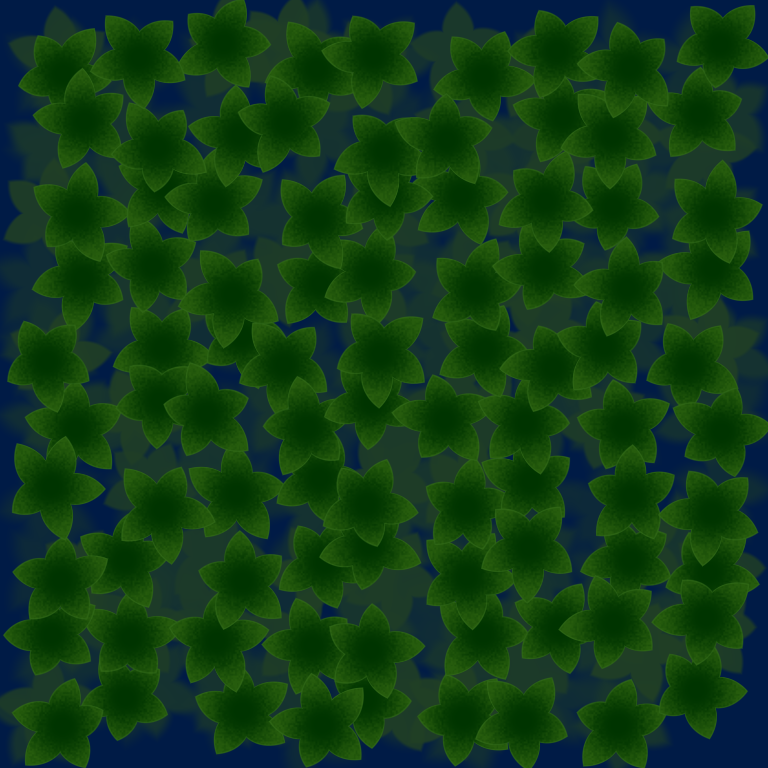
This pattern is drawn by a Shadertoy shader. Its source:

```glsl
#define GRID vec2(9.0, 10.0)
#define MARGIN 0.03
#define JITTER 0.56
#define TIP_MIN 0.057
#define TIP_MAX 0.073
#define NOTCH 0.035
#define GRAIN_SCALE 420.0
#define GRAIN_AMOUNT 0.34
#define RIM_WIDTH 0.0026
#define BACK_LAYERS 3

const vec3 NAVY = vec3(0.0, 0.105, 0.275);
const vec3 HAZE_GREEN = vec3(0.14, 0.26, 0.13);
const vec3 LEAF_CORE = vec3(0.0, 0.205, 0.0);
const vec3 LEAF_TIP = vec3(0.15, 0.36, 0.05);
const vec3 LEAF_RIM = vec3(0.23, 0.46, 0.13);

float hash(vec3 p) {
    p = fract((p + 11.7) * vec3(0.1031, 0.1137, 0.0973));
    p += dot(p, p.zyx + 31.32);
    return fract((p.x + p.y) * p.z);
}

float valueNoise(vec2 p) {
    vec2 i = floor(p), f = fract(p);
    f = f * f * (3.0 - 2.0 * f);
    vec2 e = vec2(0.0, 1.0);
    return mix(mix(hash(i.xyx), hash(vec3(i + e.yx, i.x + 1.0)), f.x),
               mix(hash(vec3(i + e, i.x)), hash(vec3(i + 1.0, i.x + 1.0)), f.x), f.y);
}

// Approximate signed distance to a five-lobed leaf with uneven lobes
float leafDistance(vec2 p, vec3 id) {
    float turn = atan(p.y, p.x) / 6.28318 * 5.0 + 5.0 * hash(id + 31.0);
    float lobe = mod(floor(turn), 5.0);
    float f = fract(turn);
    vec3 lobeId = id + vec3(0.0, 0.0, 7.0 * lobe + 50.0);
    float tipAt = mix(0.36, 0.64, hash(lobeId));
    float tipRadius = mix(TIP_MIN, TIP_MAX, hash(lobeId + 3.0));
    float t = f < tipAt ? 1.0 - f / tipAt : (f - tipAt) / (1.0 - tipAt);
    return (length(p) - mix(tipRadius, NOTCH, t)) * 0.75;
}

// Dark core, grainy lighter lobes and a thin bright rim
vec3 leafColor(float radius, float d, float grain) {
    float t = smoothstep(0.008, 0.066, radius);
    t = clamp(t + (grain - 0.5) * GRAIN_AMOUNT * smoothstep(0.0, 0.35, t), 0.0, 1.0);
    float rim = smoothstep(-RIM_WIDTH, 0.0, d);
    return mix(mix(LEAF_CORE, LEAF_TIP, t), LEAF_RIM, 0.5 * rim);
}

// Jittered grid of leaves, drawn in two passes so that overlaps vary
vec3 drawLayer(vec3 base, vec2 uv, float layer, float density, float blur,
               float haze, float grain) {
    bool front = layer >= float(BACK_LAYERS);
    vec2 cellSize = (1.0 - 2.0 * MARGIN) / GRID;
    vec2 home = floor((uv - MARGIN) / cellSize);
    for (int k = 0; k < 18; k++) {
        vec2 cell = home + vec2(k % 3, (k / 3) % 3) - 1.0;
        vec3 id = vec3(cell, layer * 5.0);
        bool outside = any(lessThan(cell, vec2(0.0))) || any(greaterThanEqual(cell, GRID));
        bool otherPass = (hash(id + 5.0) < 0.5) != (k < 9);
        if (outside || otherPass || hash(id + 17.0) > density) continue;

        vec2 shift = vec2(hash(id + 1.0), hash(id + 23.0)) - 0.5;
        vec2 p = uv - MARGIN - (cell + 0.5 + JITTER * shift) * cellSize;
        if (length(p) > TIP_MAX + 0.025) continue;

        float d = leafDistance(p, id);
        float cover = smoothstep(blur, -blur, d);
        vec3 color = leafColor(length(p), d, grain);
        if (!front) {
            cover *= 0.9;
            color = mix(NAVY, HAZE_GREEN, haze + 0.14 * (hash(id + 9.0) - 0.5));
        }
        base = mix(base, color, cover);
    }
    return base;
}

void mainImage(out vec4 fragColor, in vec2 fragCoord) {
    vec2 uv = fragCoord / iResolution.xy;
    float pixel = 1.0 / min(iResolution.x, iResolution.y);
    float grain = valueNoise(uv * GRAIN_SCALE);
    vec3 color = NAVY;

    // Hazy layers: nearer ones are sharper, greener and sparser
    for (int i = 0; i < BACK_LAYERS; i++) {
        float nearness = float(i) / float(BACK_LAYERS - 1);
        color = drawLayer(color, uv, float(i), mix(0.9, 0.5, nearness),
                          mix(0.014, 0.003, nearness), mix(0.46, 0.86, nearness), grain);
    }

    // Sharp front layer
    color = drawLayer(color, uv, float(BACK_LAYERS), 1.0, 0.8 * pixel, 1.0, grain);
    fragColor = vec4(color, 1.0);
}
```
